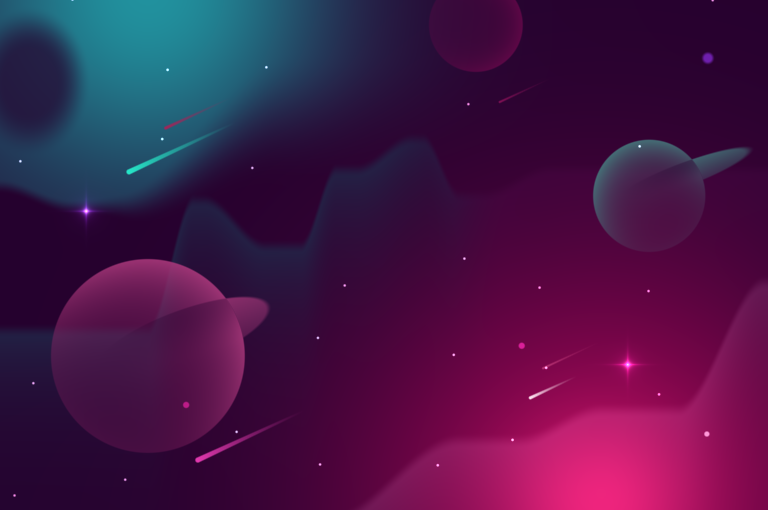
Reproduce this background procedurally as a Shadertoy shader.

```glsl
// A night sky in violet: teal and pink glows, soft cloud banks, three glassy
// planets (two ringed), slanted comets, sparkles and stars. Clouds are height
// curves, planets and rings are distance fields, small stars are hashed cells.

const vec3 NIGHT = vec3(0.145, 0.005, 0.18);
const vec3 TEAL = vec3(0.13, 0.57, 0.62);
const vec3 SLATE = vec3(0.13, 0.16, 0.29);
const vec3 ROSE = vec3(0.66, 0.22, 0.48);
const vec3 SEA = vec3(0.27, 0.48, 0.49);
const vec3 WINE = vec3(0.38, 0.03, 0.28);
const vec3 VIOLET = vec3(0.50, 0.15, 0.80);
const vec3 MAGENTA = vec3(0.85, 0.12, 0.60);

vec2 hash2(vec2 p) {
    return fract(sin(vec2(dot(p, vec2(127.1, 311.7)), dot(p, vec2(269.5, 183.3)))) * 43758.5);
}

float glow(vec2 p, vec2 center, vec2 radius) {
    vec2 d = (p - center) / radius;
    return exp(-dot(d, d));
}

vec2 turn(vec2 p, float a) {
    return vec2(p.x * cos(a) + p.y * sin(a), p.y * cos(a) - p.x * sin(a));
}

// Height curves of the cloud banks
float upperBank(float x) {
    return 0.635 - 0.04 * smoothstep(0.0, 0.14, x) + 0.17 * smoothstep(0.24, 0.55, x);
}

float middleBank(float x) {
    return 0.355 + 0.255 * smoothstep(0.29, 0.38, x) - 0.09 * smoothstep(0.40, 0.52, x)
        + 0.15 * smoothstep(0.59, 0.66, x) + 0.06 * smoothstep(0.70, 0.81, x)
        - 0.11 * smoothstep(0.83, 0.90, x) + 0.05 * smoothstep(0.95, 1.08, x);
}

float lowerBank(float x) {
    return -0.02 + 0.16 * smoothstep(0.64, 0.90, x) + 0.06 * smoothstep(1.02, 1.18, x)
        + 0.25 * smoothstep(1.33, 1.50, x);
}

vec3 sky(vec2 p) {
    vec3 col = NIGHT;
    vec2 ember = vec2(1.18, 0.0);
    col += vec3(0.48, 0.02, 0.15) * glow(p, ember, vec2(0.5));
    col += vec3(0.28, 0.09, 0.13) * glow(p, ember, vec2(0.17));

    // Teal light, cut off by a dark bank and a dark puff on the left
    float soft = 0.015 + 0.12 * smoothstep(0.15, 0.6, p.x);
    float lit = smoothstep(-soft, soft, p.y - upperBank(p.x));
    float teal = glow(p, vec2(0.29, 1.02), vec2(0.36, 0.37)) * lit;
    float puff = 1.0 - smoothstep(0.05, 0.12, length((p - vec2(0.06, 0.84)) * vec2(1.0, 0.8)));
    col = mix(col, SLATE, 0.6 * lit * (1.0 - smoothstep(0.3, 0.75, p.x)));
    col = mix(col, TEAL, teal * (1.0 - 0.6 * puff));
    col = mix(col, NIGHT, 0.45 * puff);

    // Slate bank in the middle, fading with depth
    float depth = middleBank(p.x) - p.y;
    float slate = smoothstep(-0.012, 0.018, depth) * exp(-max(depth, 0.0) / 0.13);
    col = mix(col, SLATE, 0.85 * slate * (1.0 - smoothstep(0.74, 1.0, p.x)));
    col += vec3(0.03, 0.01, 0.03) * slate * smoothstep(0.8, 1.0, p.x);

    // Pale rose bank near the bottom
    depth = lowerBank(p.x) - p.y;
    float haze = smoothstep(-0.012, 0.02, depth) * exp(-max(depth, 0.0) / 0.16);
    return col + vec3(0.10, 0.09, 0.10) * haze;
}

// Translucent ball lit along its rim, strongest toward lightDir
vec3 planet(vec3 col, vec2 p, float radius, vec3 tint, vec2 lightDir, float fill, float px) {
    float r = length(p) / radius;
    float facing = smoothstep(-0.9, 0.9, dot(p / radius, lightDir));
    float body = (fill + (1.0 - fill) * pow(min(r, 1.0), 3.0)) * (0.15 + 0.75 * facing);
    float inside = smoothstep(px, -px, length(p) - radius);
    return mix(col, mix(mix(col, WINE, 0.25), tint, body), inside);
}

// Tilted ring: a lit lobe outside the ball, a fading shadow across it
vec3 ring(vec3 col, vec2 p, vec2 center, vec2 size, float ball, vec3 tint, float px) {
    vec2 q = turn(p - center, 0.36) / size;
    float inside = smoothstep(px, -px, (length(q) - 1.0) * size.y);
    float outer = smoothstep(-px, px, length(p) - ball) * step(0.0, p.x);
    float shade = (1.0 - outer) * smoothstep(-0.9, 0.9, q.y) * smoothstep(-1.0, 0.2, q.x);
    col = mix(col, NIGHT, 0.38 * inside * shade);
    return mix(col, tint, inside * outer * (0.55 + 0.25 * q.y));
}

float comet(vec2 p, vec2 head, float len, float width, float px) {
    vec2 q = turn(p - head, 0.435);
    float along = clamp(q.x / len, 0.0, 1.0);
    float dist = length(q - vec2(along * len, 0.0)) - width * (1.0 - 0.7 * along);
    return smoothstep(px, -px, dist) * pow(1.0 - along, 1.2);
}

vec3 sparkle(vec2 p, vec3 tint) {
    vec2 a = abs(p);
    float rays = exp(-a.x / 0.0022 - a.y / 0.014) + exp(-a.y / 0.0022 - a.x / 0.014);
    return tint * (rays + 0.35 * exp(-length(p) / 0.012)) + 0.8 * exp(-length(p) / 0.003);
}

float dotMask(vec2 p, float radius, float px) {
    return smoothstep(px, -px, length(p) - radius);
}

vec3 stars(vec2 p, float px) {
    vec2 cell = floor(p / 0.19);
    vec2 h = hash2(cell);
    vec2 offset = fract(p / 0.19) - 0.15 - 0.7 * h;
    vec3 tint = mix(vec3(0.85, 0.55, 0.75), vec3(0.75, 0.85, 0.9), h.y);
    return tint * dotMask(offset * 0.19, 0.0022, px) * step(0.5, hash2(cell + 7.0).x);
}

void mainImage(out vec4 fragColor, in vec2 fragCoord) {
    float px = 1.0 / iResolution.y;
    vec2 p = fragCoord * px;
    vec3 col = sky(p);

    vec2 big = p - vec2(0.290, 0.302), small = p - vec2(1.273, 0.616);
    col = planet(col, p - vec2(0.933, 0.951), 0.092, WINE, vec2(0.9, -0.3), 0.2, px);
    col = planet(col, big, 0.190, ROSE, vec2(0.55, 0.83), 0.35, px);
    col = ring(col, big, vec2(0.067, 0.035), vec2(0.180, 0.053), 0.190, ROSE, px);
    col = planet(col, small, 0.110, SEA, vec2(-0.5, 0.86), 0.3, px);
    col = ring(col, small, vec2(0.067, 0.041), vec2(0.138, 0.023), 0.110, SEA, px);

    col = mix(col, vec3(0.15, 0.90, 0.78), comet(p, vec2(0.253, 0.663), 0.23, 0.005, px));
    col = mix(col, vec3(0.62, 0.15, 0.35), comet(p, vec2(0.325, 0.749), 0.14, 0.003, px));
    col = mix(col, vec3(0.50, 0.06, 0.33), comet(p, vec2(0.980, 0.800), 0.11, 0.002, px));
    col = mix(col, vec3(0.88, 0.22, 0.68), comet(p, vec2(0.388, 0.098), 0.23, 0.005, px));
    col = mix(col, vec3(0.72, 0.20, 0.45), comet(p, vec2(1.065, 0.278), 0.12, 0.002, px));
    col = mix(col, vec3(1.0, 0.9, 0.95), comet(p, vec2(1.040, 0.220), 0.10, 0.003, px));

    col += stars(p, px);
    col += sparkle(p - vec2(0.169, 0.586), VIOLET);
    col += sparkle(p - vec2(1.231, 0.285), MAGENTA);
    col = mix(col, VIOLET, 0.8 * dotMask(p - vec2(1.388, 0.886), 0.010, 2.0 * px));
    col = mix(col, MAGENTA, dotMask(p - vec2(1.023, 0.322), 0.006, px));
    col = mix(col, MAGENTA, 0.8 * dotMask(p - vec2(0.365, 0.206), 0.006, px));
    col = mix(col, vec3(1.0, 0.6, 0.85), dotMask(p - vec2(1.386, 0.149), 0.005, px));
    fragColor = vec4(clamp(col, 0.0, 1.0), 1.0);
}
```
